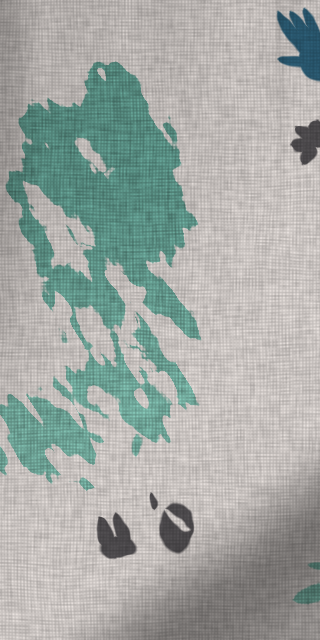
Give the GLSL for this texture, as a Shadertoy shader.

```glsl
float hash(vec2 p) {
    p = fract(p * vec2(0.1031, 0.1137));
    p += dot(p, p.yx + 33.33);
    return fract((p.x + p.y) * p.x * 17.0);
}

float noise(vec2 p) {
    vec2 i = floor(p), f = fract(p);
    f = f * f * (3.0 - 2.0 * f);
    return mix(mix(hash(i), hash(i + vec2(1, 0)), f.x),
               mix(hash(i + vec2(0, 1)), hash(i + vec2(1, 1)), f.x), f.y);
}

float ellipse(vec2 p, vec2 center, vec2 radius) {
    return (length((p - center) / radius) - 1.0) * min(radius.x, radius.y);
}

// Stroke from a to b, thin at both ends
float sliver(vec2 p, vec2 a, vec2 b, float width) {
    vec2 ab = b - a;
    float h = clamp(dot(p - a, ab) / dot(ab, ab), 0.0, 1.0);
    return length(p - a - ab * h) - width * sqrt(4.0 * h * (1.0 - h) + 0.03);
}

// Large print with ragged, slanted brush edges
float greenPrint(vec2 p) {
    vec2 slant = vec2(p.x * 0.83 - p.y * 0.56, p.x * 0.56 + p.y * 0.83);
    float ragged = noise(slant * vec2(42, 14) + 40.0) - 0.5;
    float fine = noise(slant * vec2(90, 40) + 70.0) - 0.5;
    p += 0.025 * (vec2(noise(p * 24.0), noise(p * 24.0 + 50.0)) - 0.5);

    // Head and neck
    float d = ellipse(p, vec2(0.31, 0.53), vec2(0.25, 0.24));
    d = min(d, ellipse(p, vec2(0.43, 0.69), vec2(0.17, 0.15)));
    d = min(d, ellipse(p, vec2(0.28, 0.93), vec2(0.13, 0.15)));
    d = min(d, sliver(p, vec2(0.31, 0.21), vec2(0.46, 0.44), 0.07));
    d = min(d, sliver(p, vec2(0.11, 0.32), vec2(0.17, 0.5), 0.05));
    d = min(d, sliver(p, vec2(0.04, 0.55), vec2(0.17, 0.88), 0.035));
    d = min(d, sliver(p, vec2(0.37, 0.8), vec2(0.62, 1.05), 0.035));
    // Lower body and the patch at the left
    d = min(d, ellipse(p, vec2(0.35, 1.2), vec2(0.16, 0.09)));
    d = min(d, sliver(p, vec2(0.38, 1.08), vec2(0.49, 1.37), 0.08));
    d = min(d, sliver(p, vec2(0.42, 1.0), vec2(0.6, 1.26), 0.035));
    d = min(d, ellipse(p, vec2(0.07, 1.36), vec2(0.13, 0.12)));
    d = min(d, sliver(p, vec2(0.08, 1.28), vec2(0.33, 1.42), 0.055));
    d = min(d, sliver(p, vec2(0.14, 1.44), vec2(0.28, 1.53), 0.02));
    d += ragged * 0.055 + fine * 0.018;

    // Bare cloth slits
    float gap = sliver(p, vec2(0.08, 0.58), vec2(0.29, 0.87), 0.03);
    gap = min(gap, sliver(p, vec2(0.12, 0.61), vec2(0.3, 0.77), 0.022));
    gap = min(gap, sliver(p, vec2(0.24, 0.43), vec2(0.32, 0.53), 0.022));
    gap = min(gap, sliver(p, vec2(0.33, 0.8), vec2(0.44, 1.02), 0.016));
    gap = min(gap, sliver(p, vec2(0.25, 0.96), vec2(0.35, 1.13), 0.04));
    gap = min(gap, sliver(p, vec2(0.28, 1.22), vec2(0.37, 1.29), 0.035));
    for (float i = 0.0; i < 4.0; i++) {
        vec2 start = vec2(0.36 + 0.035 * i, 1.02 + 0.035 * i);
        gap = min(gap, sliver(p, start, start + vec2(0.09, 0.15), 0.014));
    }
    float torn = noise(slant * vec2(30, 11) + 9.0) - 0.73;
    gap = min(gap + fine * 0.018, 0.06 - torn * 0.3 - 0.06 * smoothstep(0.75, 1.0, p.y));
    d = max(d, -gap);
    return min(d, sliver(p, vec2(0.42, 1.35), vec2(0.425, 1.42), 0.012));
}

float darkPrint(vec2 p) {
    p += 0.012 * (vec2(noise(p * 35.0), noise(p * 35.0 + 30.0)) - 0.5);
    // Pair of feet
    float d = ellipse(p, vec2(0.37, 1.71), vec2(0.06, 0.033));
    d = min(d, sliver(p, vec2(0.31, 1.62), vec2(0.36, 1.74), 0.026));
    d = min(d, sliver(p, vec2(0.36, 1.6), vec2(0.41, 1.73), 0.018));
    d = min(d, ellipse(p, vec2(0.55, 1.65), vec2(0.053, 0.078)));
    d = max(d, -sliver(p, vec2(0.51, 1.59), vec2(0.59, 1.66), 0.009));
    d = min(d, sliver(p, vec2(0.472, 1.54), vec2(0.485, 1.59), 0.012));
    // Petals at the right edge
    for (float i = 0.0; i < 5.0; i++) {
        float a = 2.2 + i * 0.85;
        d = min(d, sliver(p, vec2(0.985, 0.45), vec2(0.985, 0.45) + 0.075 * vec2(cos(a), sin(a)), 0.022));
    }
    return d;
}

float bluePrint(vec2 p) {
    p += 0.012 * (vec2(noise(p * 30.0), noise(p * 30.0 + 20.0)) - 0.5);
    float d = ellipse(p, vec2(1.0, 0.18), vec2(0.065, 0.07));
    for (float i = 0.0; i < 3.0; i++)
        d = min(d, sliver(p, vec2(0.865 + 0.045 * i, 0.04 - 0.007 * i), vec2(0.98 + 0.02 * i, 0.19), 0.019));
    return min(d, sliver(p, vec2(0.87, 0.185), vec2(1.0, 0.2), 0.018));
}

void mainImage(out vec4 fragColor, in vec2 fragCoord) {
    // Width is 1, y runs down from the top edge
    vec2 p = vec2(fragCoord.x, iResolution.y - fragCoord.y) / iResolution.x;
    float soft = max(1.0 / iResolution.x, 0.004);

    // Woven threads, slightly bent
    vec2 bent = p + 0.012 * (vec2(noise(p * 5.0), noise(p * 5.0 + 8.0)) - 0.5);
    vec2 thread = sin(bent * 6.2832 * 98.0);
    float slub = noise(bent * vec2(190, 28)) + noise(bent * vec2(28, 190)) - 1.0;
    float weave = 0.035 * (thread.x + thread.y) + 0.02 * thread.x * thread.y + 0.11 * slub;

    // Inks on cloth
    vec3 color = vec3(0.785, 0.762, 0.75);
    vec3 green = mix(vec3(0.35, 0.565, 0.52), vec3(0.43, 0.64, 0.59), smoothstep(0.5, 1.35, p.y));
    float leaf = min(sliver(p, vec2(0.92, 1.875), vec2(1.06, 1.83), 0.027),
                     sliver(p, vec2(0.965, 1.765), vec2(1.05, 1.775), 0.012));
    float greenMask = smoothstep(soft, -soft, min(greenPrint(p), leaf) + weave * 0.015);
    float blueMask = smoothstep(soft, -soft, bluePrint(p));
    float darkMask = smoothstep(soft, -soft, darkPrint(p));
    color = mix(color, green, greenMask);
    color = mix(color, vec3(0.16, 0.34, 0.43), blueMask);
    color = mix(color, vec3(0.29, 0.28, 0.29), darkMask);

    // Soft folds and the slanted shadow at the bottom
    float light = 0.88 + 0.12 * smoothstep(0.0, 1.1, p.x * 0.7 + p.y * 0.5);
    light -= 0.15 * smoothstep(0.14, 0.0, p.x) * smoothstep(1.5, 0.3, p.y);
    light += 0.07 * (noise(p * vec2(13, 2.2) + 5.0) - 0.5) * smoothstep(1.3, 0.2, p.y);
    light -= 0.06 * smoothstep(0.02, 0.0, abs(p.x - 0.87 - 0.02 * p.y)) * smoothstep(0.9, 0.2, p.y);
    float across = dot(p, vec2(0.6, 0.8)) + 0.05 * (noise(p * 4.0) - 0.5);
    light -= 0.4 * smoothstep(1.66, 1.92, across) - 0.12 * smoothstep(1.95, 2.15, across);

    color *= light * (1.0 + weave * (1.0 + 0.6 * greenMask));
    fragColor = vec4(color, 1.0);
}
```
